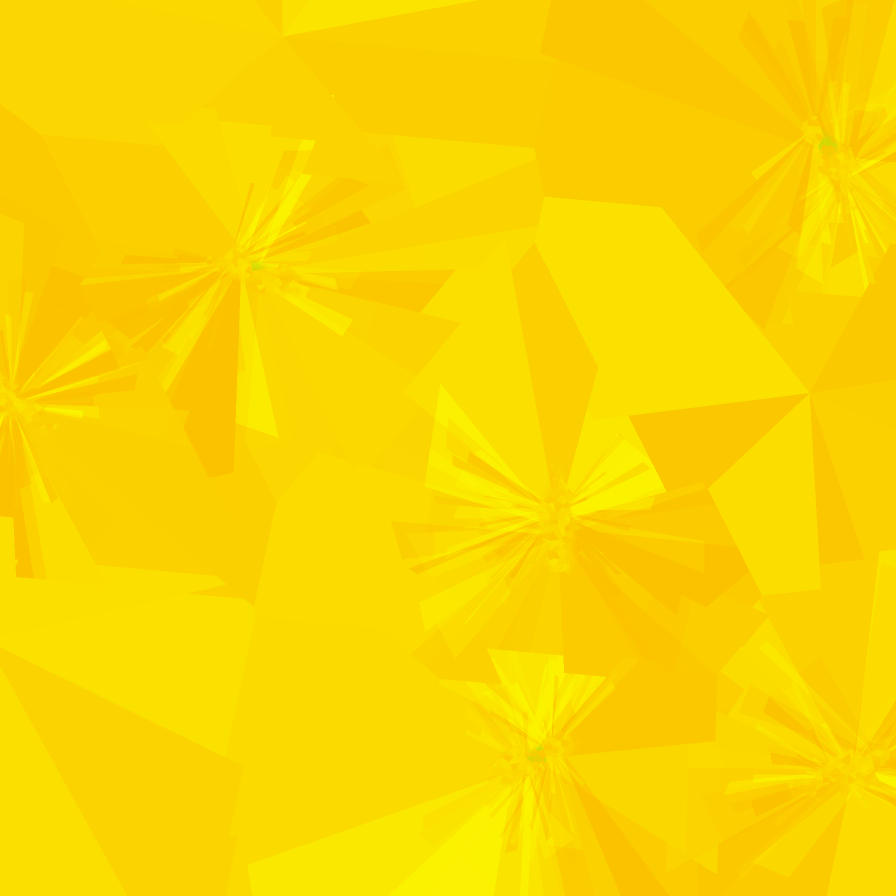
Reproduce this background procedurally as a WebGL 1 fragment shader.

```glsl
precision highp float;
uniform vec2 u_resolution;

const float TAU = 6.2831853;
const float RED = 0.985;
const float GREEN_DARK = 0.775;
const float GREEN_BRIGHT = 0.915;
const vec2 SITE_STEP = vec2(0.7549, 0.5698);  // low-discrepancy sequence
const vec2 SITE_SCALE = vec2(1.25, 0.95);
const vec2 SITE_OFFSET = vec2(-0.04, 0.02);
const float OUTLINE_JITTER = 0.05;            // raggedness of the fan outlines
const float SLIVER_CONTRAST = 0.075;
const float SLIVER_REACH = 0.34;
const vec2 KNOT_SIZE = vec2(0.055, 0.019);    // half axes of a grainy knot
const float GRAIN_SCALE = 135.0;
const float GRAIN_CONTRAST = 0.11;

float hash(vec2 p) {
  return fract(sin(dot(p, vec2(127.1, 311.7))) * 43758.55);
}

// Index of the irregular angular sector that holds direction d
float sectorOf(vec2 d, float count, float seed) {
  float t = fract(atan(d.y, d.x) / TAU + 1.0) * count;
  float cell = floor(t);
  float border = cell + 0.9 * hash(vec2(mod(cell, count), seed));
  return mod(cell - step(t, border) + count, count);
}

// Random value of the nearest cell and its distance
vec2 cellular(vec2 p) {
  vec2 base = floor(p);
  vec2 nearest = vec2(0.0, 9.0);
  for (int y = -1; y <= 1; y++) {
    for (int x = -1; x <= 1; x++) {
      vec2 cell = base + vec2(float(x), float(y));
      vec2 point = cell + vec2(hash(cell), hash(cell + 37.0));
      float dist = distance(p, point);
      if (dist < nearest.y) nearest = vec2(hash(cell + 71.0), dist);
    }
  }
  return nearest;
}

// Layers of thin wedges fanning out of a hub, cut off by slanted ends
float slivers(vec2 d, vec2 axis, float site) {
  float shade = 0.0;
  float count = 17.0;
  float reach = SLIVER_REACH;
  for (int i = 0; i < 4; i++) {
    float seed = site * 13.0 + float(i) * 3.0 + 50.0;
    vec2 ray = d - axis * KNOT_SIZE.x * 1.4 * (hash(vec2(seed, 5.0)) - 0.5);
    float sector = sectorOf(ray, count, seed);
    float tilt = 1.2 * (hash(vec2(sector, seed + 0.3)) - 0.5);
    float heading = (sector + 1.0) / count * TAU;
    float extent = dot(ray, vec2(cos(heading + tilt), sin(heading + tilt)));
    float limit = reach * mix(0.25, 1.0, hash(vec2(sector, seed + 0.6)));
    float crowded = step(-0.35, sin(heading * 2.0 + site * 2.3) + 0.5 * sin(heading * 5.0 + site));
    float tone = 2.0 * hash(vec2(sector, seed + 0.9)) - 1.0;
    shade += tone * abs(tone) * crowded * step(extent, limit);
    count = floor(count * 1.75);
    reach *= 0.7;
  }
  return shade * SLIVER_CONTRAST;
}

// Fine, partly greenish grains at the heart of a hub
vec3 addKnot(vec3 color, vec2 p, vec2 d, vec2 axis) {
  vec2 local = vec2(dot(d, axis), dot(d, vec2(-axis.y, axis.x)));
  float radius = length(local / KNOT_SIZE);
  if (radius > 2.0) return color;
  float grain = cellular(p * GRAIN_SCALE).x;
  float clump = cellular(p * GRAIN_SCALE * 0.35).x;
  float mask = smoothstep(1.15, 0.65, radius + 0.8 * (clump - 0.5));
  float tint = smoothstep(0.82, 0.95, clump) * grain;
  vec3 speck = vec3(RED - 0.3 * tint, 0.84 + GRAIN_CONTRAST * (grain - 0.5), 0.04 * tint);
  return mix(color, speck, mask * 0.85);
}

vec3 facets(vec2 p) {
  float bestKey = 100.0;
  float site = 0.0;
  float sector = 0.0;
  vec2 d = vec2(0.0);

  // Straight-edged cells whose outline shifts from sector to sector
  for (int i = 1; i <= 9; i++) {
    float id = float(i);
    vec2 offset = p - (fract(id * SITE_STEP) * SITE_SCALE + SITE_OFFSET);
    float wedge = sectorOf(offset, 9.0, id);
    float key = dot(offset, offset) - OUTLINE_JITTER * hash(vec2(wedge, id + 20.0));
    if (key < bestKey) {
      bestKey = key;
      site = id;
      sector = wedge;
      d = offset;
    }
  }

  float tone = mix(hash(vec2(site, 3.7)), hash(vec2(sector, site + 40.0)), 0.75);
  vec3 color = vec3(RED, mix(GREEN_DARK, GREEN_BRIGHT, pow(tone, 1.15)), 0.0);

  // Every third site stays plain
  if (abs(mod(site, 3.0) - 1.0) > 0.5) {
    float turn = TAU * 0.25 + 1.2 * sin(2.6 * site);
    vec2 axis = vec2(cos(turn), sin(turn));
    color.g = clamp(color.g + slivers(d, axis, site), 0.76, 0.95);
    color = addKnot(color, p, d, axis);
  }
  return color;
}

void main() {
  // Four samples per pixel smooth the edges
  vec3 sum = vec3(0.0);
  for (int i = 0; i < 4; i++) {
    vec2 shift = vec2(mod(float(i), 2.0), floor(float(i) * 0.5)) * 0.5 - 0.25;
    sum += facets((gl_FragCoord.xy + shift) / u_resolution);
  }
  gl_FragColor = vec4(sum * 0.25, 1.0);
}
```
